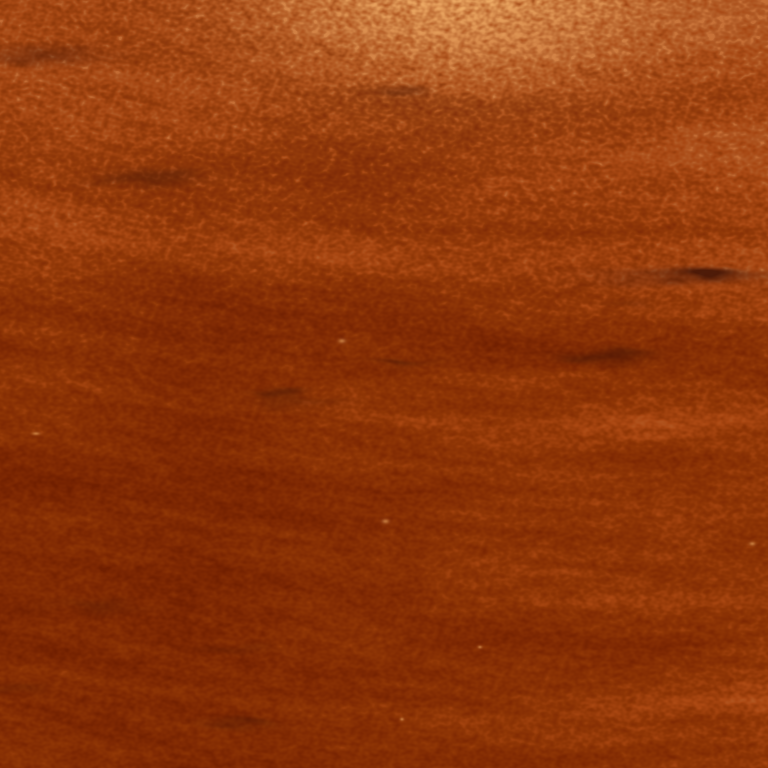
Reproduce this texture procedurally as a three.js fragment shader.

```glsl
// Lacquered reddish-brown wood with sagging horizontal grain and a soft lamp glow at the top.
varying vec2 vUv;

const vec3 EMBER  = vec3(0.44, 0.12, 0.00);
const vec3 RUSSET = vec3(0.50, 0.16, 0.01);
const vec3 CHERRY = vec3(0.56, 0.21, 0.02);
const vec3 AMBER  = vec3(0.67, 0.28, 0.07);
const vec3 COPPER = vec3(0.71, 0.36, 0.15);
const vec3 HONEY  = vec3(0.82, 0.47, 0.24);
const vec3 HAZE   = vec3(0.62, 0.29, 0.10);
const vec3 SHINE  = vec3(0.95, 0.70, 0.42);
const vec3 BARK   = vec3(0.24, 0.07, 0.02);

const int MARKS = 12;
const int SPECKS = 6;

vec2 hash2(vec2 p) {
  vec2 q = vec2(dot(p, vec2(127.1, 311.7)), dot(p, vec2(269.5, 183.3)));
  return fract(sin(q) * 43758.5453);
}

// Gradient of unit length at a lattice point.
vec2 gradientAt(vec2 cell) {
  float angle = 6.2832 * hash2(cell).x;
  return vec2(cos(angle), sin(angle));
}

float gradientNoise(vec2 p) {
  vec2 i = floor(p);
  vec2 f = p - i;
  vec2 u = f * f * f * (f * (f * 6.0 - 15.0) + 10.0);
  vec2 e = vec2(1.0, 0.0);
  float a = dot(gradientAt(i), f);
  float b = dot(gradientAt(i + e.xy), f - e.xy);
  float c = dot(gradientAt(i + e.yx), f - e.yx);
  float d = dot(gradientAt(i + e.xx), f - e.xx);
  return mix(mix(a, b, u.x), mix(c, d, u.x), u.y);
}

vec2 rotate(vec2 p, float angle) {
  float c = cos(angle);
  float s = sin(angle);
  return vec2(c * p.x - s * p.y, s * p.x + c * p.y);
}

// Fine grit: three turned octaves, so that no lattice shows.
float grit(vec2 p) {
  vec2 q = p * vec2(0.75, 1.0);
  float coarse = gradientNoise(rotate(q, 0.6) * 75.0);
  float middle = gradientNoise(rotate(q, 1.1) * 128.0 + 7.0);
  float fine = gradientNoise(rotate(q, 0.3) * 205.0 + 19.0);
  return 0.4 * coarse + 0.65 * middle + 0.65 * fine;
}

// Soft elliptical spot, 1 at its centre.
float spot(vec2 p, vec2 centre, vec2 size) {
  vec2 q = (p - centre) / size;
  return exp(-dot(q, q));
}

// Colour ramp from dark to light wood, five equal steps.
vec3 woodColor(float tone) {
  float t = clamp(tone, 0.0, 1.0) * 5.0;
  vec3 c = mix(EMBER, RUSSET, clamp(t, 0.0, 1.0));
  c = mix(c, CHERRY, clamp(t - 1.0, 0.0, 1.0));
  c = mix(c, AMBER, clamp(t - 2.0, 0.0, 1.0));
  c = mix(c, COPPER, clamp(t - 3.0, 0.0, 1.0));
  return mix(c, HONEY, clamp(t - 4.0, 0.0, 1.0));
}

// Bands, streaks and fibres drawn out along the grain.
float grainTone(vec2 g) {
  float bands = 0.30 * gradientNoise(g * vec2(1.3, 9.0) + 3.7);
  float streaks = 0.16 * gradientNoise(rotate(g, 0.03) * vec2(5.0, 38.0) + 11.3);
  float fibres = 0.12 * gradientNoise(rotate(g, 0.05) * vec2(24.0, 105.0));
  float ridge = 0.11 * exp(-pow((g.y - 0.45) / 0.014, 2.0));
  return bands + streaks + fibres + ridge;
}

// Broad light: brighter towards the top and both sides.
float lightTone(vec2 p, float upper) {
  float right = smoothstep(0.45, 1.05, p.x);
  float left = 1.0 - smoothstep(0.0, 0.3, p.x);
  return 0.21 + 0.30 * upper + 0.18 * right + 0.08 * left;
}

// Scattered dark mineral marks, plus one long knot near the right edge.
float darkMarks(vec2 p, vec2 ragged) {
  vec2 q = p + ragged;
  float dark = 0.65 * spot(q, vec2(0.915, 0.645), vec2(0.035, 0.009));
  dark += 0.45 * spot(q, vec2(0.89, 0.640), vec2(0.11, 0.010));
  for (int i = 0; i < MARKS; i++) {
    vec2 place = hash2(vec2(float(i), 4.0));
    vec2 kind = hash2(vec2(float(i), 9.0));
    vec2 size = mix(vec2(0.025, 0.005), vec2(0.08, 0.013), kind.x);
    dark += mix(0.15, 0.5, kind.y * kind.y) * spot(q, place, size);
  }
  return min(dark, 0.85);
}

// Tiny pale flecks of dust.
float paleSpecks(vec2 p) {
  float pale = 0.0;
  for (int i = 0; i < SPECKS; i++) {
    vec2 place = hash2(vec2(float(i), 21.0)) * vec2(1.0, 0.65);
    vec2 size = mix(vec2(0.002), vec2(0.005, 0.003), hash2(vec2(float(i), 30.0)));
    pale += 0.5 * spot(p, place, size);
  }
  return min(pale, 1.0);
}

void main() {
  vec2 p = vUv;
  float upper = smoothstep(0.42, 1.0, p.y);
  float glow = spot(p, vec2(0.60, 1.05), vec2(0.24, 0.13));
  float sag = 0.14 * mix(0.5, 1.2, p.y) * pow(p.x - 0.75, 2.0);
  float waver = 0.015 * gradientNoise(p * vec2(3.0, 4.0) + 5.0);
  vec2 grain = vec2(p.x, p.y - sag + waver);

  float speckle = grit(p);
  float glint = pow(max(speckle, 0.0), 2.0);
  float blotch = gradientNoise(rotate(p, 0.15) * vec2(3.5, 9.0) + 17.0);
  float tone = lightTone(p, upper) + grainTone(grain) + 0.25 * upper * blotch;
  tone += speckle * (0.20 + 0.16 * upper) + 0.5 * upper * glint + 0.25 * glow;

  vec3 color = mix(woodColor(tone), HAZE, 0.3 * upper);
  color = mix(color, SHINE, clamp(glow * (0.7 + 0.7 * speckle), 0.0, 1.0));
  vec2 ragged = vec2(0.04, 0.010) * gradientNoise(p * vec2(18.0, 60.0));
  color = mix(color, BARK, darkMarks(p, ragged));
  color = mix(color, SHINE, paleSpecks(p));
  gl_FragColor = vec4(color, 1.0);
}
```
